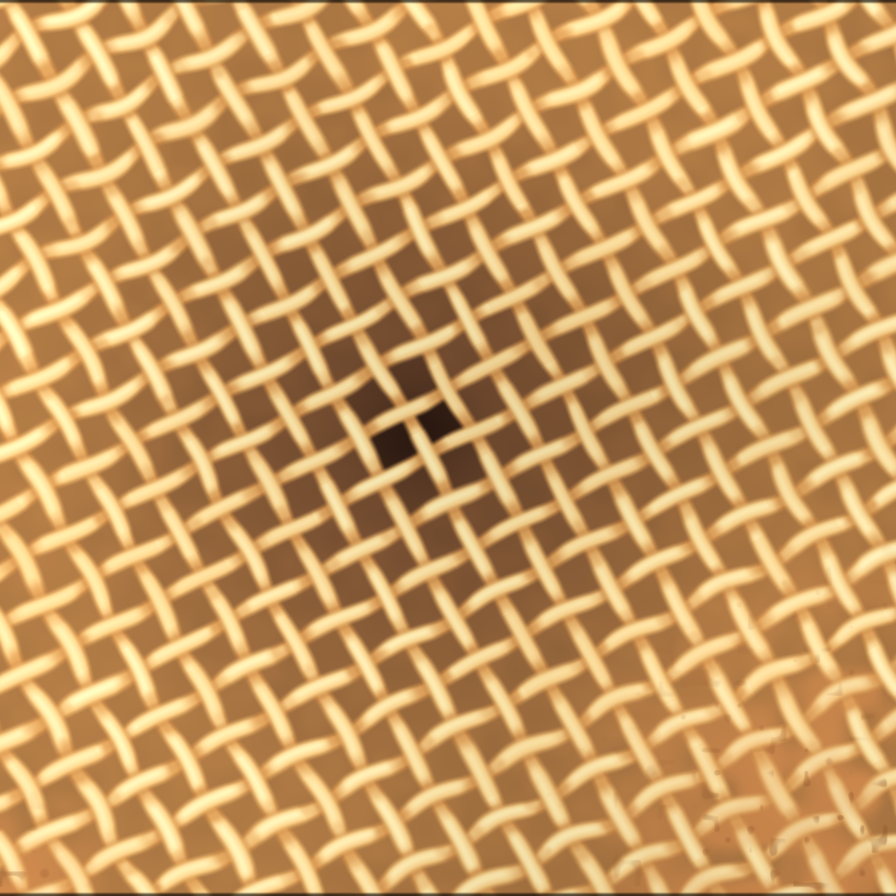
Reproduce this texture procedurally as a Shadertoy shader.

```glsl
// Plain-woven brass wire mesh, tilted, over a brown ground with a dark central spot.
// Space is rotated into a unit lattice; each wire rises and dips as a cosine, and
// parallax bends the raised parts toward the centre. Hashes and noise add wear.

const float PI = 3.14159265;
const float PITCH = 0.0567;                 // wire spacing in canvas units
const float TILT = 0.492;                   // mesh rotation in radians
const vec2 CROSSING = vec2(0.450, 0.540);   // a crossing with the row wire on top
const vec2 SPOT = vec2(0.464, 0.518);       // centre of the dark spot
const float PARALLAX = 0.010;

const vec3 GROUND = vec3(0.655, 0.455, 0.255);
const vec3 GROUND_MID = vec3(0.43, 0.28, 0.18);
const vec3 GROUND_DARK = vec3(0.16, 0.09, 0.06);
const vec3 RUST = vec3(0.84, 0.55, 0.31);
const vec3 SPECK = vec3(0.56, 0.33, 0.17);
const vec3 WIRE_LOW = vec3(0.86, 0.63, 0.36);
const vec3 WIRE_MID = vec3(0.96, 0.79, 0.51);
const vec3 WIRE_LIGHT = vec3(1.0, 0.95, 0.74);

float hash(vec2 p) {
    vec3 k = fract(p.xyx * 0.1031);
    k += dot(k, k.yzx + 33.33);
    return fract((k.x + k.y) * k.z);
}

float noise(vec2 p) {
    vec2 cell = floor(p), f = fract(p);
    f = f * f * (3.0 - 2.0 * f);
    float low = mix(hash(cell), hash(cell + vec2(1, 0)), f.x);
    float high = mix(hash(cell + vec2(0, 1)), hash(cell + vec2(1, 1)), f.x);
    return mix(low, high, f.y);
}

vec2 toLattice(vec2 d) {
    float c = cos(TILT), s = sin(TILT);
    return vec2(c * d.x + s * d.y, c * d.y - s * d.x) / PITCH;
}

// Brown ground at distance r from the spot: dark core, broad falloff, rust
vec3 groundColor(float r, float grain, float rust) {
    vec3 col = mix(GROUND_MID, GROUND, smoothstep(0.0, 0.46, r));
    col = mix(GROUND_DARK, col, smoothstep(0.01, 0.095, r));
    col *= 0.97 + 0.06 * grain;
    return mix(col, RUST, 0.75 * rust);
}

// One wire: d is the distance from its axis, height runs from -1 to 1.
// Returns colour and coverage.
vec4 wire(float d, float height, float thickness, float light, float gloss, float grain, float soft) {
    float halfWidth = thickness * mix(0.86, 1.0, smoothstep(-0.8, 0.5, height));
    float cover = 1.0 - smoothstep(halfWidth - soft, halfWidth + soft, abs(d));
    float ridge = exp(-pow((d - light) / (0.6 * halfWidth), 2.0));
    vec3 col = mix(WIRE_LOW, WIRE_MID, smoothstep(-0.9, 0.1, height + 0.6 * (grain - 0.5)));
    float shine = ridge * smoothstep(-0.8, 0.4, height + 0.7 * (grain - 0.5));
    col = mix(col, WIRE_LIGHT, shine * (0.35 + 0.65 * gloss));
    vec3 edgeTint = mix(vec3(1.0), vec3(0.93, 0.87, 0.79), smoothstep(0.4, 1.0, abs(d) / halfWidth));
    return vec4(col * edgeTint, cover);
}

void mainImage(out vec4 fragColor, in vec2 fragCoord) {
    vec2 uv = fragCoord / iResolution.xy;
    vec2 q = toLattice(uv - CROSSING);
    q += 0.10 * (vec2(noise(q * 0.8), noise(q * 0.8 + 31.0)) - 0.5);
    vec2 id = floor(q + 0.5);
    vec2 local = q - id;
    vec2 center = toLattice(SPOT - CROSSING);
    float radius = length(uv - SPOT);
    float soft = max(0.066, 0.75 / (iResolution.y * PITCH));

    // Rust gathers in the lower corners
    float corner = max(smoothstep(0.48, 0.08, length(uv - vec2(1.0, 0.0))),
                       0.9 * smoothstep(0.16, 0.0, length(uv)));
    float rust = corner * smoothstep(0.1, 0.75, noise(uv * 26.0 + 7.0));

    // Heights alternate along every wire and between neighbours
    float rowPhase = PI * (q.x + id.y);
    float rowHeight = cos(rowPhase);
    float columnHeight = -cos(PI * (q.y + id.x));
    vec2 lift = -PARALLAX * (id - center);
    float rowOffset = local.y - rowHeight * lift.y + 0.03 * sin(rowPhase);
    float columnOffset = local.x - columnHeight * lift.x * 0.6;

    // Gloss and thickness vary broadly and from one crossing to the next
    float gloss = mix(hash(id + 57.0), noise(uv * 5.0 + 3.0), 0.5);
    float grain = noise(q * 4.0 + 80.0);
    float thickness = mix(0.158, 0.180, smoothstep(0.1, 0.6, radius)) + 0.014 * (gloss - 0.5);
    vec4 row = wire(rowOffset, rowHeight, thickness, 0.025, gloss, grain, soft);
    vec4 column = wire(columnOffset, columnHeight, thickness, -0.02, gloss, grain, soft);

    // Lay the lower wire first, then the upper one with a faint contact shadow
    bool rowOnTop = mod(id.x + id.y, 2.0) < 0.5;
    vec4 under = rowOnTop ? column : row;
    vec4 over = rowOnTop ? row : column;
    float gap = abs(rowOnTop ? rowOffset : columnOffset);
    under.rgb *= 1.0 - vec3(0.06, 0.10, 0.14) * smoothstep(0.30, 0.17, gap);

    // Each opening keeps a mostly even tone, taken near its middle
    vec2 opening = mix(q, floor(q) + 0.5, 0.75);
    vec3 col = groundColor(length(opening - center) * PITCH, noise(uv * 40.0), rust);
    col = mix(col, under.rgb, under.a);
    col = mix(col, over.rgb, over.a);

    // Wear: orange stain and a few brown specks
    col = mix(col, RUST, 0.25 * rust);
    col = mix(col, SPECK, 0.4 * corner * smoothstep(0.8, 0.95, noise(uv * 80.0)));

    // Broad light: dimmer near the spot, brighter toward the upper left
    float glow = dot(uv - 0.5, vec2(-0.05, 0.05)) + 0.08 * (noise(uv * 3.5 + 11.0) - 0.5);
    col *= 0.97 + glow + 0.06 * smoothstep(0.05, 0.5, radius);

    // Thin dark rims at the top and bottom
    float rim = min(uv.y, 1.0 - uv.y);
    col *= mix(0.35, 1.0, smoothstep(0.001, 0.005, rim));
    fragColor = vec4(clamp(col, 0.0, 1.0), 1.0);
}
```
